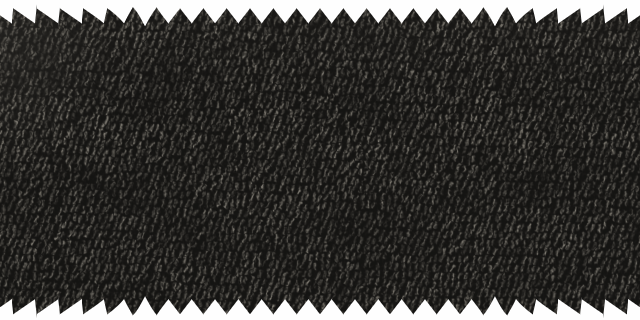
Reproduce this texture procedurally as a Shadertoy shader.

```glsl
// A strip of dark knitted cloth with pinked zigzag edges on white.
// Jittered slanted stitches are gathered from neighbouring cells, then
// broken up by gradient noise; a leaning triangle wave cuts the edges.

#define TOOTH_PITCH 0.0729
#define TOOTH_DEPTH 0.047
#define STITCH_PITCH vec2(0.0195, 0.0262)
#define STITCH_HALF vec2(0.0028, 0.0088)
#define STITCH_WIDTH 0.0043
#define WARP 0.0042
#define GRAIN 0.95
#define DARK vec3(0.080, 0.077, 0.071)
#define LIGHT vec3(0.370, 0.358, 0.332)
#define PAPER vec3(0.995)

vec2 hash2(vec2 p) {
    vec3 q = fract(p.xyx * vec3(0.1031, 0.1030, 0.0973));
    q += dot(q, q.yzx + 33.33);
    return fract((q.xx + q.yz) * q.zy);
}

float gradientNoise(vec2 p) {
    vec2 cell = floor(p), f = fract(p);
    vec2 s = f * f * f * (f * (f * 6.0 - 15.0) + 10.0);
    vec4 corner;
    for (int i = 0; i < 4; i++) {
        vec2 o = vec2(i & 1, i >> 1);
        corner[i] = dot(hash2(cell + o + 500.0) * 2.0 - 1.0, f - o);
    }
    return 1.6 * mix(mix(corner.x, corner.y, s.x), mix(corner.z, corner.w, s.x), s.y);
}

float segmentDistance(vec2 p, vec2 halfAxis) {
    float t = clamp(dot(p, halfAxis) / dot(halfAxis, halfAxis), -1.0, 1.0);
    return length(p - halfAxis * t);
}

// Brightest nearby stitch, with each row offset and each stitch jittered
float stitches(vec2 p) {
    vec2 home = floor(p / STITCH_PITCH);
    float glow = 0.0;
    for (int y = -1; y <= 1; y++) {
        float row = home.y + float(y);
        float stagger = 0.5 * mod(row, 2.0) + 0.3 * hash2(vec2(row, 91.0) + 300.0).x;
        float column = floor(p.x / STITCH_PITCH.x - stagger);
        for (int x = -1; x <= 1; x++) {
            vec2 id = vec2(column + float(x), row);
            vec2 jitter = hash2(id + 300.0);
            vec2 traits = hash2(id.yx + 700.0);
            vec2 center = (id + vec2(stagger, 0.0) + 0.5 + 0.45 * (jitter - 0.5)) * STITCH_PITCH;
            vec2 axis = STITCH_HALF * vec2(2.0 * traits.y, 0.7 + 0.5 * jitter.x);
            float d = segmentDistance(p - center, axis) / STITCH_WIDTH;
            glow = max(glow, exp(-d * d) * mix(0.4, 1.0, traits.x));
        }
    }
    return glow;
}

// Signed distance inside the pinked edges; teeth lean outward near the ends
float clothDistance(vec2 p) {
    float side = abs(p.x);
    float lean = sign(p.x) * smoothstep(0.54, 0.72, side);
    float u = fract(p.x / TOOTH_PITCH + 0.5 + 0.28 * lean);
    float tip = 0.5 + 0.43 * lean;
    float run = u < tip ? tip : 1.0 - tip;
    float wave = (u < tip ? u : 1.0 - u) / run - 0.5;
    float bump = (side - 0.55) / 0.035;
    float depth = TOOTH_DEPTH * (1.0 + 0.4 * exp(-bump * bump));
    float middle = p.y > 0.0 ? 0.4505 : 0.4585;
    float slope = depth / (TOOTH_PITCH * run);
    return (middle + depth * wave - abs(p.y)) / sqrt(1.0 + slope * slope);
}

void mainImage(out vec4 fragColor, in vec2 fragCoord) {
    vec2 p = (fragCoord - 0.5 * iResolution.xy) / iResolution.y;

    // Wavy rows and wriggling yarn
    vec2 q = p + WARP * vec2(gradientNoise(p * 85.0), gradientNoise(p * 48.0 + 70.0));
    q.y += 0.006 * gradientNoise(p * vec2(4.0, 7.0) + 30.0) + 0.02 * p.x;

    // Yarn sheen, fine fibres and slow wear across the cloth
    float grain = 0.6 * gradientNoise(p * vec2(115.0, 80.0) + 11.0)
                + 0.6 * gradientNoise(p * vec2(165.0, 125.0) + 47.0);
    float wear = 1.0 + 0.3 * gradientNoise(p * vec2(3.0, 6.0) + 9.0);
    float tone = stitches(q) * wear * max(0.0, 0.84 + GRAIN * grain);
    tone += 0.06 * grain;

    // Faded upper edge and left corner
    tone += 0.05 * smoothstep(0.15, 0.45, p.y);
    tone += 0.12 * smoothstep(0.45, 0.0, length(p - vec2(-1.0, 0.32)));

    vec3 cloth = mix(DARK, LIGHT, clamp(tone, 0.0, 1.3));
    float coverage = clamp(0.5 + clothDistance(p) * iResolution.y, 0.0, 1.0);
    fragColor = vec4(mix(PAPER, cloth, coverage), 1.0);
}
```
